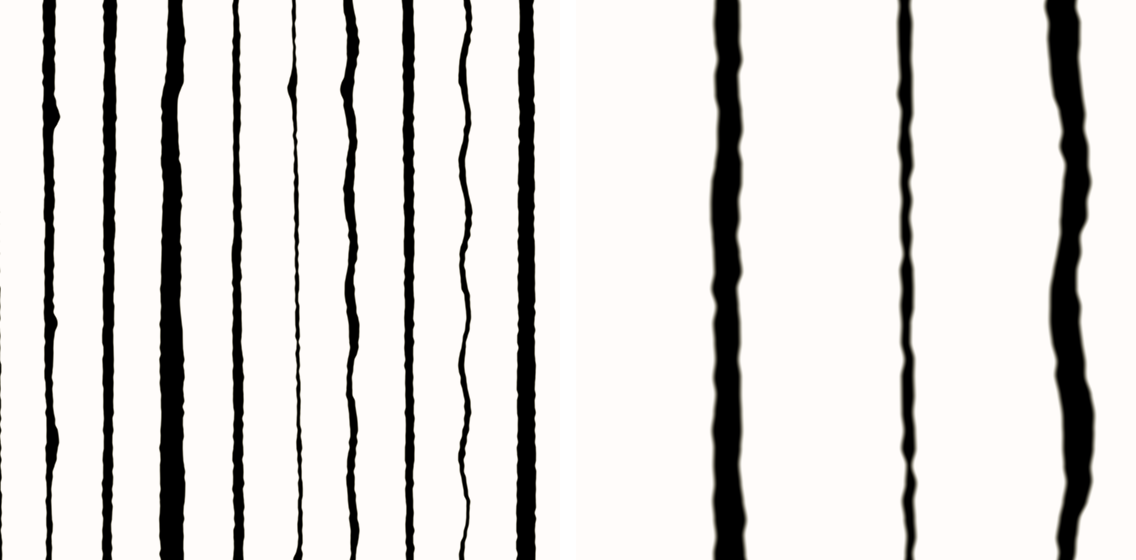
Left: the whole. Right: its middle third, enlarged.
Reproduce this pattern procedurally as a WebGL 2 fragment shader.

```glsl
#version 300 es
precision highp float;
// Nine uneven vertical ink lines on warm white paper, plus a sliver at the left.
// Each line has a tapering width, an optional sway and blots; its two edges are
// frayed separately by noise. Lengths across are in thousandths of the canvas.

#define LINES 10
#define BLOTS 7
#define SOFTNESS 2.0      // half width of the edge blur
#define FRAY 1.5          // fine raggedness of the edges
#define FRAY_FREQ 95.0
#define SWELL_FREQ 15.0   // slow variation of each edge
#define SWAY_FREQ 5.75    // bends down the canvas
#define PAPER vec3(1.0, 0.99, 0.98)
#define INK vec3(0.0)
#define EDGE_TINT vec3(0.0, 0.03, 0.2)

uniform vec2 u_resolution;
out vec4 fragColor;

// Centre at top, centre at bottom, half width at top, half width at bottom
const vec4 SHAPE[LINES] = vec4[LINES](
  vec4(87.0, 88.0, 11.0, 4.5), vec4(197.0, 191.5, 11.5, 8.0),
  vec4(306.0, 306.0, 13.0, 22.0), vec4(421.0, 427.0, 5.5, 9.5),
  vec4(524.5, 537.0, 3.2, 3.4), vec4(626.0, 630.0, 9.0, 6.0),
  vec4(729.0, 732.0, 10.0, 6.5), vec4(831.5, 829.5, 6.0, 3.8),
  vec4(940.0, 940.0, 13.0, 17.0), vec4(-0.5, -0.5, -5.0, 4.0));

// Sway amount, sway phase, sideways jog near the top, edge swell
const vec4 STYLE[LINES] = vec4[LINES](
  vec4(0.0, 0.0, 0.0, 1.2), vec4(0.0, 0.0, 0.0, 1.0),
  vec4(0.0, 0.0, 8.5, 3.5), vec4(0.0, 0.0, 0.0, 1.8),
  vec4(0.0, 0.0, 0.0, 1.0), vec4(4.5, 0.078, 0.0, 2.8),
  vec4(0.0, 0.0, 0.0, 0.8), vec4(5.8, 0.04, 0.0, 1.6),
  vec4(0.0, 0.0, 0.0, 0.7), vec4(0.0, 0.0, 0.0, 1.0));

// Line index, height from the top, reach (negative is left), half length
const vec4 BLOT[BLOTS] = vec4[BLOTS](
  vec4(0.0, 0.205, 9.0, 0.02), vec4(0.0, 0.578, 7.0, 0.014),
  vec4(0.0, 0.79, 9.5, 0.045), vec4(2.0, 0.145, 5.0, 0.025),
  vec4(4.0, 0.155, -10.0, 0.022), vec4(4.0, 1.0, -10.0, 0.016),
  vec4(5.0, 0.16, -5.0, 0.015));

float hash(float n) {
  return fract(sin(n * 127.1) * 43758.5);
}

// Smooth one-dimensional noise from -1 to 1
float noise(float x) {
  float cell = floor(x);
  float f = x - cell;
  f = f * f * (3.0 - 2.0 * f);
  return 2.0 * mix(hash(cell), hash(cell + 1.0), f) - 1.0;
}

float edgeWear(float down, float seed, float swell) {
  float slow = noise(down * SWELL_FREQ + seed * 31.0);
  float fine = noise(down * FRAY_FREQ + seed * 173.0);
  return swell * slow + FRAY * fine;
}

// Signed distance across to line i, negative inside the ink
float lineDistance(int i, float across, float down) {
  vec4 shape = SHAPE[i];
  vec4 style = STYLE[i];
  float seed = float(i) * 2.0 + 1.0;

  float centre = mix(shape.x, shape.y, down);
  centre += style.x * cos(6.28318 * SWAY_FREQ * (down - style.y));
  centre += style.z * (1.0 - smoothstep(0.12, 0.18, down));

  float halfWidth = mix(shape.z, shape.w, down);
  float leftReach = halfWidth + edgeWear(down, seed, style.w);
  float rightReach = halfWidth + edgeWear(down, seed + 1.0, style.w);

  // Blots push out one edge
  for (int b = 0; b < BLOTS; b++) {
    if (int(BLOT[b].x) != i) continue;
    float along = (down - BLOT[b].y) / BLOT[b].w;
    float bulge = BLOT[b].z * exp(-along * along);
    rightReach += max(bulge, 0.0);
    leftReach += max(-bulge, 0.0);
  }

  float offset = across - centre;
  return max(offset - rightReach, -offset - leftReach);
}

void main() {
  vec2 uv = gl_FragCoord.xy / u_resolution;
  float across = uv.x * 1000.0;
  float down = 1.0 - uv.y;

  float d = 1000.0;
  for (int i = 0; i < LINES; i++) {
    d = min(d, lineDistance(i, across, down));
  }

  // Soft, slightly olive transition from ink to paper
  float soft = max(SOFTNESS, 700.0 / u_resolution.x);
  float bare = smoothstep(-soft, soft, d);
  vec3 color = mix(INK, PAPER, bare) - EDGE_TINT * bare * (1.0 - bare);
  fragColor = vec4(max(color, 0.0), 1.0);
}
```
